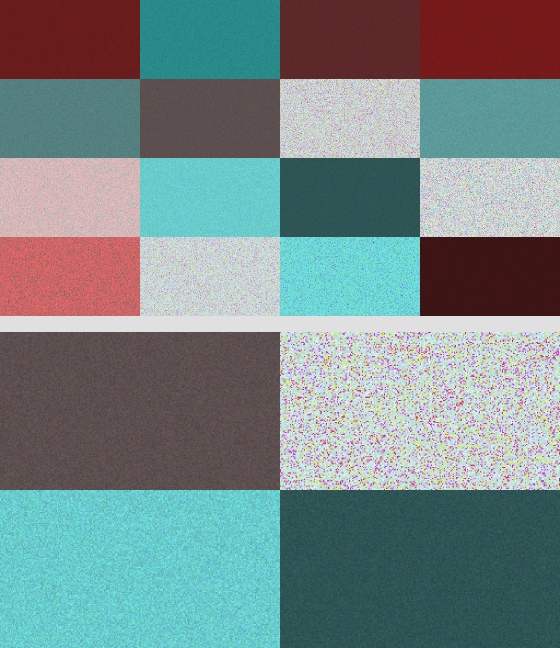
Top, the full canvas; bottom, a detail of the centre.
Reproduce this pattern procedurally as a Shadertoy shader.

```glsl
// A four by four grid of flat red, grey and cyan panels covered in fine grain.
// Grain scales each channel, partly in common; a channel pushed past full
// brightness falls back to dark, scattering soft coloured specks on bright panels.

const ivec2 PANELS = ivec2(4, 4);             // repeats across and down
const vec2 GRAIN_CELLS = vec2(1536.0, 864.0); // grains across and down the canvas
const float GRAIN_STRENGTH = 0.2;             // relative swing of each channel
const float SHARED_GRAIN = 0.5;               // part of the swing common to all channels
const float WRAP_DEPTH = 0.85;                // drop of a channel that overflows
const int SAMPLES = 3;                        // antialiasing samples per axis

// Panel tones as (red, cyan), from the bottom row up, left to right.
const vec2 TONES[16] = vec2[16](
    vec2(0.915, 0.40), vec2(0.79, 0.895), vec2(0.43, 0.885), vec2(0.24, 0.08),
    vec2(0.89, 0.72), vec2(0.41, 0.80), vec2(0.18, 0.33), vec2(0.915, 0.90),
    vec2(0.33, 0.50), vec2(0.36, 0.31), vec2(0.79, 0.91), vec2(0.36, 0.60),
    vec2(0.41, 0.11), vec2(0.16, 0.54), vec2(0.36, 0.16), vec2(0.46, 0.10)
);

// Integer hash giving three independent values from 0 to 1.
vec3 hash3(uvec3 v) {
    v = v * 1664525u + 1013904223u;
    v.x += v.y * v.z;
    v.y += v.z * v.x;
    v.z += v.x * v.y;
    v ^= v >> 16u;
    v.x += v.y * v.z;
    v.y += v.z * v.x;
    v.z += v.x * v.y;
    return vec3(v >> 8u) / 16777216.0;
}

vec3 panelColour(vec2 uv) {
    ivec2 panel = clamp(ivec2(uv * vec2(PANELS)), ivec2(0), PANELS - 1);
    return TONES[panel.y * PANELS.x + panel.x].xyy;
}

// Grainy panel colour, with overflowing channels dropped.
vec3 grainyPanel(vec2 uv) {
    uvec2 grain = uvec2(uv * GRAIN_CELLS);
    vec3 own = hash3(uvec3(grain, 7u));
    vec3 common3 = vec3(hash3(uvec3(grain, 19u)).x);
    vec3 swing = 2.0 * mix(own, common3, SHARED_GRAIN) - 1.0;
    vec3 colour = panelColour(uv) * (1.0 + GRAIN_STRENGTH * swing);
    return colour - WRAP_DEPTH * step(1.0, colour);
}

void mainImage(out vec4 fragColor, in vec2 fragCoord) {
    // Average a small grid of samples so panel and grain edges stay smooth.
    vec3 total = vec3(0.0);
    for (int j = 0; j < SAMPLES; j++) {
        for (int i = 0; i < SAMPLES; i++) {
            vec2 offset = (vec2(i, j) + 0.5) / float(SAMPLES) - 0.5;
            total += grainyPanel((fragCoord + offset) / iResolution.xy);
        }
    }
    fragColor = vec4(total / float(SAMPLES * SAMPLES), 1.0);
}
```
